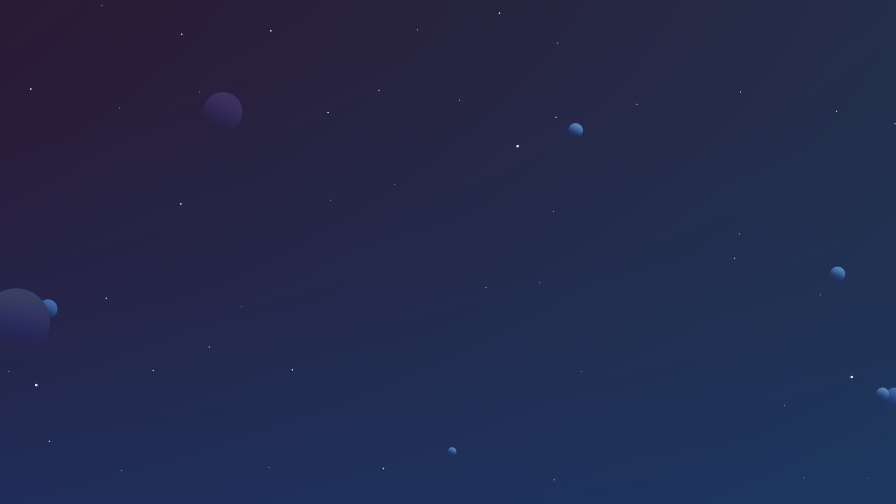
Give the GLSL for this background, as a Shadertoy shader.

```glsl
// Draws a dusky violet-to-blue sky with softly lit planets and scattered faint stars.

const vec3 SKY_TOP_LEFT     = vec3(0.165, 0.100, 0.205);
const vec3 SKY_TOP_RIGHT    = vec3(0.140, 0.178, 0.285);
const vec3 SKY_BOTTOM_LEFT  = vec3(0.125, 0.175, 0.345);
const vec3 SKY_BOTTOM_RIGHT = vec3(0.115, 0.215, 0.375);
const vec3 VIOLET_LIT   = vec3(0.245, 0.195, 0.385);
const vec3 VIOLET_SHADE = vec3(0.175, 0.150, 0.330);
const vec3 SLATE_LIT    = vec3(0.225, 0.245, 0.390);
const vec3 SLATE_SHADE  = vec3(0.145, 0.155, 0.350);
const vec3 BLUE_LIT     = vec3(0.340, 0.540, 0.720);
const vec3 BLUE_SHADE   = vec3(0.130, 0.250, 0.480);
const vec3 AZURE_LIT    = vec3(0.270, 0.420, 0.660);
const vec3 STAR_COLOR   = vec3(0.860, 0.900, 0.960);

vec3 hash3(vec2 cell) {
    vec3 q = fract(vec3(cell.xyx) * vec3(0.1031, 0.1030, 0.0973));
    q += dot(q, q.yxz + 33.33);
    return fract((q.xxy + q.yzz) * q.zyx);
}

vec3 skyGradient(vec2 uv) {
    vec3 top = mix(SKY_TOP_LEFT, SKY_TOP_RIGHT, uv.x);
    vec3 bottom = mix(SKY_BOTTOM_LEFT, SKY_BOTTOM_RIGHT, uv.x);
    return mix(top, bottom, pow(1.0 - uv.y, 1.3));
}

// Antialiased disc coverage; discs below one pixel dim instead of vanishing.
float disc(vec2 p, vec2 center, float radius, float pixel) {
    float drawn = max(radius, 0.55 * pixel);
    float energy = radius * radius / (drawn * drawn);
    float d = length(p - center) - drawn;
    return energy * (1.0 - smoothstep(-0.5 * pixel, 0.5 * pixel, d));
}

// Sphere lit from lightDir whose far side dissolves into the sky.
vec3 planet(vec3 sky, vec2 p, vec2 center, float radius, vec2 lightDir,
            vec3 lit, vec3 shade, float pixel) {
    float facing = dot((p - center) / radius, normalize(lightDir));
    vec3 body = mix(shade, lit, smoothstep(-0.5, 1.0, facing));
    float opacity = smoothstep(-1.0, 0.1, facing);
    return mix(sky, body, opacity * disc(p, center, radius, pixel));
}

// One jittered star in some of the cells of a square grid.
float starField(vec2 p, float cellSize, float density, float pixel) {
    vec2 cell = floor(p / cellSize);
    vec3 rnd = hash3(cell + 17.0);
    vec2 center = (cell + 0.1 + 0.8 * rnd.xy) * cellSize;
    float present = step(1.0 - density, rnd.z);
    float glint = fract(rnd.z * 37.0);
    float radius = mix(0.0009, 0.0017, glint * glint);
    return present * mix(0.4, 0.9, glint) * disc(p, center, radius, pixel);
}

void mainImage(out vec4 fragColor, in vec2 fragCoord) {
    float pixel = 1.0 / iResolution.y;
    float aspect = iResolution.x * pixel;
    vec2 uv = fragCoord / iResolution.xy;
    vec2 p = vec2(uv.x * 16.0 / 9.0, uv.y);
    pixel *= max(1.0, 16.0 / 9.0 / aspect);

    vec3 color = skyGradient(uv);

    // Faint scatter, then the three brightest stars
    float stars = starField(p, 0.17, 0.6, pixel);
    stars = max(stars, disc(p, vec2(0.072, 0.236), 0.0026, pixel));
    stars = max(stars, disc(p, vec2(1.027, 0.710), 0.0025, pixel));
    stars = max(stars, disc(p, vec2(1.690, 0.252), 0.0025, pixel));
    color = mix(color, STAR_COLOR, stars);

    // Large dim planets, with a small companion beside the left one
    vec2 upRight = vec2(0.45, 0.9);
    color = planet(color, p, vec2(0.442, 0.778), 0.039, upRight, VIOLET_LIT, VIOLET_SHADE, pixel);
    color = planet(color, p, vec2(0.095, 0.387), 0.019, upRight, AZURE_LIT, BLUE_SHADE, pixel);
    color = planet(color, p, vec2(0.032, 0.361), 0.067, vec2(0.2, 1.0), SLATE_LIT, SLATE_SHADE, pixel);

    // Small bright planets
    color = planet(color, p, vec2(1.142, 0.741), 0.0145, upRight, BLUE_LIT, BLUE_SHADE, pixel);
    color = planet(color, p, vec2(1.662, 0.456), 0.0150, upRight, BLUE_LIT, BLUE_SHADE, pixel);
    color = planet(color, p, vec2(0.897, 0.104), 0.0085, upRight, BLUE_LIT, BLUE_SHADE, pixel);
    color = planet(color, p, vec2(1.776, 0.210), 0.0210, upRight, AZURE_LIT, BLUE_SHADE, pixel);
    color = planet(color, p, vec2(1.751, 0.218), 0.0130, upRight, BLUE_LIT, BLUE_SHADE, pixel);

    fragColor = vec4(color, 1.0);
}
```
